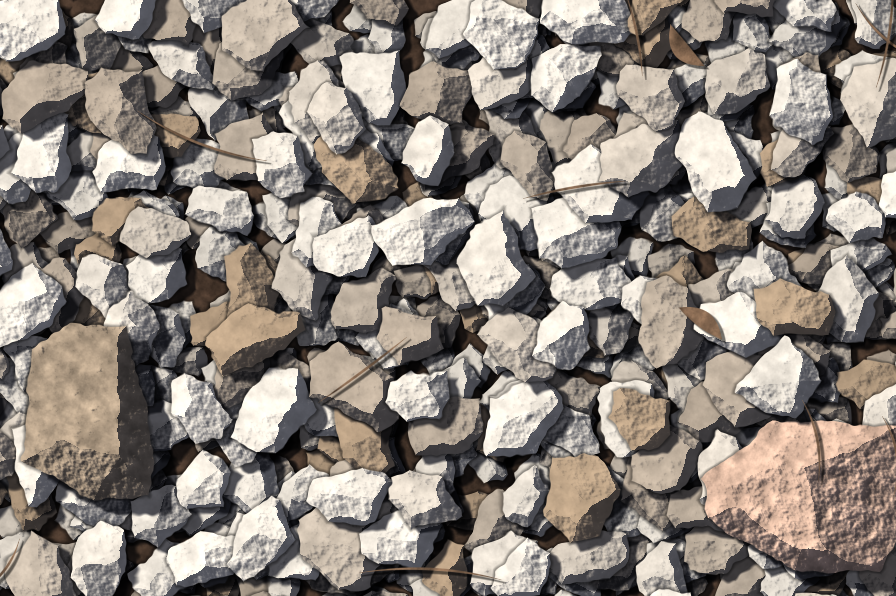
Write a Shadertoy shader that draws this texture.

```glsl
const vec3 LIGHT = vec3(-0.58, 0.42, 0.70);
const vec3 SUN = vec3(1.0, 0.98, 0.95);
const vec3 SKY = vec3(0.32, 0.33, 0.37);
const vec3 SOIL = vec3(0.26, 0.20, 0.16);
const vec3 CHALK = vec3(1.0, 0.985, 0.96);
const vec3 GREY = vec3(0.75, 0.70, 0.645);
const vec3 TAN = vec3(0.76, 0.67, 0.57);

float hash(vec2 p) {
    return fract(sin(dot(p, vec2(127.1, 311.7))) * 43758.5453);
}

vec2 hash2(vec2 p) {
    return vec2(hash(p), hash(p + 17.3));
}

float noise(vec2 p) {
    vec2 i = floor(p), f = fract(p);
    f = f * f * (3.0 - 2.0 * f);
    return mix(mix(hash(i), hash(i + vec2(1, 0)), f.x),
               mix(hash(i + vec2(0, 1)), hash(i + vec2(1, 1)), f.x), f.y);
}

float fbm(vec2 p) {
    float sum = 0.0, amp = 0.5;
    for (int i = 0; i < 4; i++) {
        sum += amp * noise(p);
        p = mat2(1.6, 1.2, -1.2, 1.6) * p + 5.7;
        amp *= 0.6;
    }
    return sum;
}

// Convex faceted stone of unit size: xyz = facet normal, w = signed distance
vec4 facetStone(vec2 q, vec2 seed) {
    float axis = hash(seed + 3.1) * 3.14159;
    float dist = -9.0, height = 9.0;
    vec2 slope = vec2(0.0);
    for (int i = 0; i < 7; i++) {
        vec2 r = hash2(seed + float(i) * 1.37);
        float a = (float(i) + 0.75 * r.x) * 0.8976;
        vec2 dir = vec2(cos(a), sin(a));
        float radius = (0.82 + 0.18 * cos(2.0 * (a - axis))) * mix(0.78, 1.08, r.y);
        float edge = dot(q, dir) - radius;
        float steep = mix(0.8, 2.4, fract(r.x * 7.0 + r.y));
        dist = max(dist, edge);
        if (-edge * steep < height) { height = -edge * steep; slope = dir * steep; }
    }
    // Two tilted planes cut off the top
    for (int i = 0; i < 2; i++) {
        vec2 tilt = (hash2(seed + 41.0 + float(i) * 9.7) - 0.5) * 1.1;
        float top = 0.38 - dot(q, tilt);
        if (top < height) { height = top; slope = tilt; }
    }
    return vec4(normalize(vec3(slope, 1.0)), dist);
}

// Casts the shadow of one stone on what lies below, then paints the stone
vec3 addStone(vec3 below, vec2 q, float size, vec2 seed, vec3 albedo, float relief, float aa) {
    if (length(q) > 1.9 * size) return below;
    vec4 stone = facetStone(q / size, seed);
    vec2 toSun = normalize(LIGHT.xy) * 0.30;
    float shade = facetStone(q / size + toSun, seed).w * size;
    float dist = stone.w * size;
    below *= mix(vec3(0.31, 0.32, 0.36), vec3(1.0), smoothstep(-0.003, 0.004, shade));
    below *= mix(0.6, 1.0, smoothstep(0.0, 0.007, dist));
    float sun = smoothstep(0.04, 0.74, dot(stone.xyz, LIGHT) + relief);
    vec3 lit = albedo * mix(SKY, SUN, sun);
    return mix(lit, below, smoothstep(-aa, aa, dist));
}

vec3 stoneColour(vec2 seed) {
    vec3 c = mix(GREY, CHALK, smoothstep(0.05, 0.65, hash(seed + 7.7)));
    return mix(c, TAN, step(0.9, hash(seed + 9.1)));
}

vec3 addLayer(vec3 col, vec2 p, float cell, float level, float share, float grain, float relief, float aa) {
    vec2 base = floor(p / cell);
    for (int y = -1; y <= 1; y++)
    for (int x = -1; x <= 1; x++) {
        vec2 id = base + vec2(x, y);
        vec2 seed = id + level * 53.0;
        if (hash(seed + 2.9) > share) continue;
        vec2 centre = (id + 0.5 + 0.6 * (hash2(seed + 5.3) - 0.5)) * cell;
        float size = cell * mix(0.46, 0.68, hash(seed + 8.2));
        vec3 albedo = stoneColour(seed) * (0.86 + 0.28 * grain) * mix(0.84, 1.0, level / 3.0);
        col = addStone(col, p - centre, size, seed, albedo, relief, aa);
    }
    return col;
}

// Curved dry blade with tapered ends
float bladeDistance(vec2 q, float angle, float len, float width, float bend) {
    q = mat2(cos(angle), -sin(angle), sin(angle), cos(angle)) * q;
    float t = q.x / len;
    return max(abs(q.y + bend * (t * t - 0.5)) - width * (1.0 - t * t), abs(q.x) - len);
}

void mainImage(out vec4 fragColor, in vec2 fragCoord) {
    vec2 uv = fragCoord / iResolution.y;
    float aa = 0.8 / iResolution.y;

    // Rough surface shared by all the stones
    float grain = fbm(uv * 50.0);
    float relief = (grain - fbm(uv * 50.0 + LIGHT.xy * 0.3)) * 1.2;
    vec2 p = uv + 0.012 * (vec2(noise(uv * 28.0), noise(uv * 28.0 + 31.0)) - 0.5);
    p += 0.005 * (vec2(noise(uv * 90.0), noise(uv * 90.0 + 13.0)) - 0.5);

    // Gravel from the small deep stones up to the large top ones
    vec3 col = SOIL * (0.5 + grain);
    for (int i = 0; i < 4; i++) {
        float level = float(i);
        col = addLayer(col, p, 0.085 + 0.015 * level, level, 1.0 - 0.09 * level, grain, relief, aa);
    }

    // Large brown and pink rocks, and a pale stone resting on one
    float mottle = 0.65 + 0.6 * grain;
    col = addStone(col, p - vec2(0.15, 0.30), 0.16, vec2(4.0, 9.0), vec3(0.72, 0.65, 0.57) * mottle, relief * 1.5, aa);
    col = addStone(col, p - vec2(1.36, 0.17), 0.20, vec2(8.0, 2.0), vec3(0.94, 0.80, 0.72) * mottle, relief * 1.3, aa);
    col = addStone(col, p - vec2(1.31, 0.355), 0.078, vec2(3.0, 6.0), CHALK * (0.8 + 0.3 * grain), relief, aa);

    // Dry twigs and leaves
    for (int i = 0; i < 12; i++) {
        vec2 seed = vec2(float(i), 71.0);
        vec2 r = hash2(seed + 4.0);
        vec2 q = uv - hash2(seed) * vec2(1.5, 1.0);
        float leaf = step(0.7, r.x);
        float len = mix(0.05 + 0.07 * r.y, 0.045, leaf);
        float width = mix(0.0022, 0.014, leaf);
        float bend = (hash(seed + 6.0) - 0.5) * 0.06;
        float dist = bladeDistance(q, r.y * 6.2832, len, width, bend);
        float shade = bladeDistance(q + vec2(-0.006, 0.005), r.y * 6.2832, len, width, bend);
        col *= mix(0.45, 1.0, smoothstep(-0.001, 0.003, shade));
        col = mix(vec3(0.46, 0.36, 0.28) * (0.5 + grain), col, smoothstep(-aa, aa, dist));
    }
    fragColor = vec4(clamp(col, 0.0, 1.0), 1.0);
}
```
